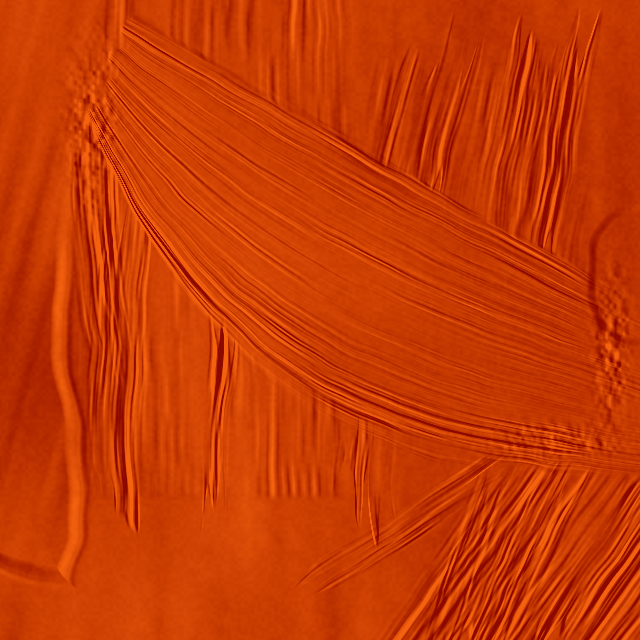
Give the GLSL for this texture, as a Shadertoy shader.

```glsl
// Thick orange oil paint with a curved brush sweep, bristle grooves and a knife-laid ridge.

const vec3 MID_PAINT = vec3(0.785, 0.235, 0.003);
const vec3 SHADOW_PAINT = vec3(0.59, 0.07, 0.0);
const vec3 LIT_PAINT = vec3(0.93, 0.36, 0.05);
const vec2 LIGHT_DIR = vec2(0.97, 0.24);
const float RELIEF_GAIN = 1.0;
const float SAMPLE_STEP = 0.0011;
const float BRISTLE_FREQ = 115.0;
const float SWEEP_FREQ = 62.0;
const float TONE_BIAS = 0.0;
const float BROAD_TONE = 0.55;
const float WOBBLE = 0.0035;

// Bristle strokes: start.xy, end.xy; then half width and depth
const int STROKES = 12;
const vec4 PATHS[STROKES] = vec4[](
    vec4(0.600, 0.70, 0.645, 0.87), vec4(0.665, 0.68, 0.725, 0.93),
    vec4(0.775, 0.62, 0.830, 0.94), vec4(0.845, 0.60, 0.905, 0.93),
    vec4(0.180, 0.22, 0.200, 0.66), vec4(0.175, 0.44, 0.145, 0.80),
    vec4(0.335, 0.21, 0.350, 0.50), vec4(0.575, 0.21, 0.575, 0.37),
    vec4(0.500, 0.09, 0.780, 0.27), vec4(0.680, -0.03, 0.780, 0.26),
    vec4(0.740, -0.03, 0.890, 0.27), vec4(0.860, -0.03, 1.040, 0.25));
const vec2 BRUSHES[STROKES] = vec2[](
    vec2(0.040, 0.8), vec2(0.040, 1.0), vec2(0.050, 1.0), vec2(0.035, 1.2),
    vec2(0.052, 1.1), vec2(0.045, 1.2), vec2(0.024, 1.8), vec2(0.060, 1.1),
    vec2(0.030, 2.6), vec2(0.035, 1.2), vec2(0.055, 1.5), vec2(0.060, 1.6));

float hash(vec2 p) {
    vec3 q = fract(vec3(p.xyx) * 0.1031);
    q += dot(q, q.yzx + 33.33);
    return fract((q.x + q.y) * q.z);
}

// Smooth value noise, centred on zero
float noise(vec2 p) {
    vec2 i = floor(p), f = fract(p);
    f = f * f * f * (f * (f * 6.0 - 15.0) + 10.0);
    float low = mix(hash(i), hash(i + vec2(1, 0)), f.x);
    float high = mix(hash(i + vec2(0, 1)), hash(i + vec2(1, 1)), f.x);
    return mix(low, high, f.y) - 0.5;
}

// Long grooves that come and go: fast across, slow along
float grooves(float across, float along, float seed) {
    float presence = clamp(1.0 + 2.4 * noise(vec2(across * 0.35, along * 7.0) + seed * 2.1), 0.15, 2.2);
    return presence * (noise(vec2(across, along * 5.0) + seed)
         + 0.45 * noise(vec2(across * 2.1, along * 14.0) + seed * 1.7));
}

float bristleStroke(vec2 p, vec4 path, vec2 brush, float seed) {
    vec2 span = path.zw - path.xy, q = p - path.xy;
    float len = length(span);
    vec2 dir = span / len;
    float along = dot(q, dir);
    float across = dir.x * q.y - dir.y * q.x;
    across += 0.12 * along * (along - len) + 0.01 * noise(vec2(along * 9.0, seed));
    float ragged = 0.14 * noise(vec2(across * 90.0, seed));
    float mask = smoothstep(0.0, 0.02, along + ragged)
               * smoothstep(0.0, 0.03, len - along + ragged)
               * smoothstep(brush.x, brush.x * 0.5, abs(across));
    return mask * brush.y * grooves(across * BRISTLE_FREQ, along, seed) / BRISTLE_FREQ;
}

// Shallow drags left between the deep strokes
float faintDrags(vec2 p) {
    float under = smoothstep(0.1, 0.14, p.x) * smoothstep(0.66, 0.5, p.x) * smoothstep(0.215, 0.235, p.y);
    float upper = smoothstep(0.56, 0.62, p.x) * smoothstep(0.93, 0.88, p.x) * smoothstep(0.95, 0.85, p.y);
    float slant = p.x - 0.72 * p.y;
    float corner = smoothstep(0.56, 0.62, slant) * smoothstep(0.29, 0.25, p.y);
    float h = mix(0.0, 0.45 * grooves(p.x * 60.0, p.y, 31.0), under * (1.0 - corner));
    h += 0.4 * upper * smoothstep(0.5, 0.6, p.y) * grooves((p.x - 0.2 * p.y) * 75.0, p.y, 43.0);
    h += 0.9 * corner * grooves(slant * 75.0, p.y, 57.0);
    return h / 75.0 + 0.004 * under;
}

// Broad curved band; its grooves follow both edges
float addSweep(float h, vec2 p) {
    float lower = 0.25 + 0.57 * exp(-3.7 * (p.x - 0.14));
    float upper = 0.96 - 0.56 * (p.x - 0.22);
    float v = (p.y - lower) / max(upper - lower, 0.15);
    v += 0.03 * noise(vec2(p.x * 7.0, 3.0));
    float start = p.x - 0.135 - 0.38 * (p.y - 0.8) + 0.05 * noise(p * 45.0);
    float ragged = 0.06 * noise(vec2(p.x * 14.0, v * 30.0));
    float mask = smoothstep(-0.12, -0.02, v + ragged) * smoothstep(1.04, 0.98, v + ragged)
               * smoothstep(0.0, 0.02, start);
    float depth = 0.42 + 1.0 * smoothstep(0.26, 0.08, v)
                + 0.6 * smoothstep(0.14, 0.0, abs(v - 0.93))
                + 0.3 * smoothstep(0.08, 0.0, abs(v - 0.6));
    depth *= 1.0 - 0.5 * smoothstep(0.88, 0.95, p.x);
    float band = depth * 0.37 * grooves(v * SWEEP_FREQ, p.x, 11.0) / SWEEP_FREQ;
    return mix(h, band, mask);
}

// Smooth knife slab on the left with a raised lip
float addKnifeSlab(float h, vec2 p) {
    float edge = 0.1 + 0.075 * smoothstep(0.55, 1.0, p.y) + 0.03 * smoothstep(0.45, 0.25, p.y);
    edge += 0.012 * noise(vec2(p.y * 14.0, 5.0)) - 0.025 * smoothstep(0.17, 0.09, p.y);
    float bottom = 0.095 + 2.5 * pow(max(0.1 - p.x, 0.0), 2.0);
    float inside = min(edge - p.x, p.y - bottom);
    float lip = mix(0.35, 1.0, smoothstep(0.68, 0.5, p.y));
    float slab = lip * (0.008 + 0.011 * exp(-max(inside, 0.0) / 0.035));
    slab += 0.006 * noise(vec2(p.x * 38.0 - p.y * 10.0, p.y * 3.0));
    h -= 0.004 * lip * exp(-pow((inside + 0.006) / 0.006, 2.0));
    return mix(h, slab, smoothstep(0.0, 0.02, inside));
}

float paintHeight(vec2 p) {
    p += WOBBLE * vec2(noise(p * 22.0), noise(p * 22.0 + 50.0));
    float h = 0.006 * noise(p * vec2(22.0, 5.0)) + 0.002 * noise(p * 38.0) + faintDrags(p);
    for (int i = 0; i < STROKES; i++)
        h += bristleStroke(p, PATHS[i], BRUSHES[i], float(i) * 7.3 + 2.0);
    h = addSweep(h, p);
    // Rounded overlap at the right border
    vec2 corner = max(abs(p - vec2(1.03, 0.57)) - vec2(0.03, 0.03), 0.0);
    float patchMask = smoothstep(0.083, 0.068, length(corner));
    h = mix(h, 0.009 + 0.3 * h, patchMask);
    h = addKnifeSlab(h, p);
    // Crumbled paint where the sweep starts and ends
    float crumbs = exp(-pow(length((p - vec2(0.145, 0.8)) / vec2(0.035, 0.11)), 2.0))
                 + exp(-pow(length((p - vec2(0.955, 0.46)) / vec2(0.025, 0.1)), 2.0))
                 + 0.7 * exp(-pow(length((p - vec2(0.87, 0.31)) / vec2(0.1, 0.025)), 2.0));
    return h + 0.014 * crumbs * (noise(p * 70.0) + 0.6 * noise(p * 140.0));
}

void mainImage(out vec4 fragColor, in vec2 fragCoord) {
    vec2 p = fragCoord / iResolution.y;
    vec2 shift = LIGHT_DIR * SAMPLE_STEP;
    float slope = (paintHeight(p - shift) - paintHeight(p + shift)) / (2.0 * SAMPLE_STEP);
    // Broad unevenness and a faint grain
    float broad = noise(p * 2.6 + 4.0) + 0.7 * noise(p * vec2(8.0, 5.0) + 9.0);
    float grain = 0.08 * noise(p * 60.0) + 0.2 * noise(p * 190.0);
    float tone = clamp(TONE_BIAS + RELIEF_GAIN * slope + BROAD_TONE * broad + grain, -1.2, 1.2);
    vec3 color = mix(MID_PAINT, tone < 0.0 ? SHADOW_PAINT : LIT_PAINT, abs(tone));
    fragColor = vec4(clamp(color, 0.0, 1.0), 1.0);
}
```
